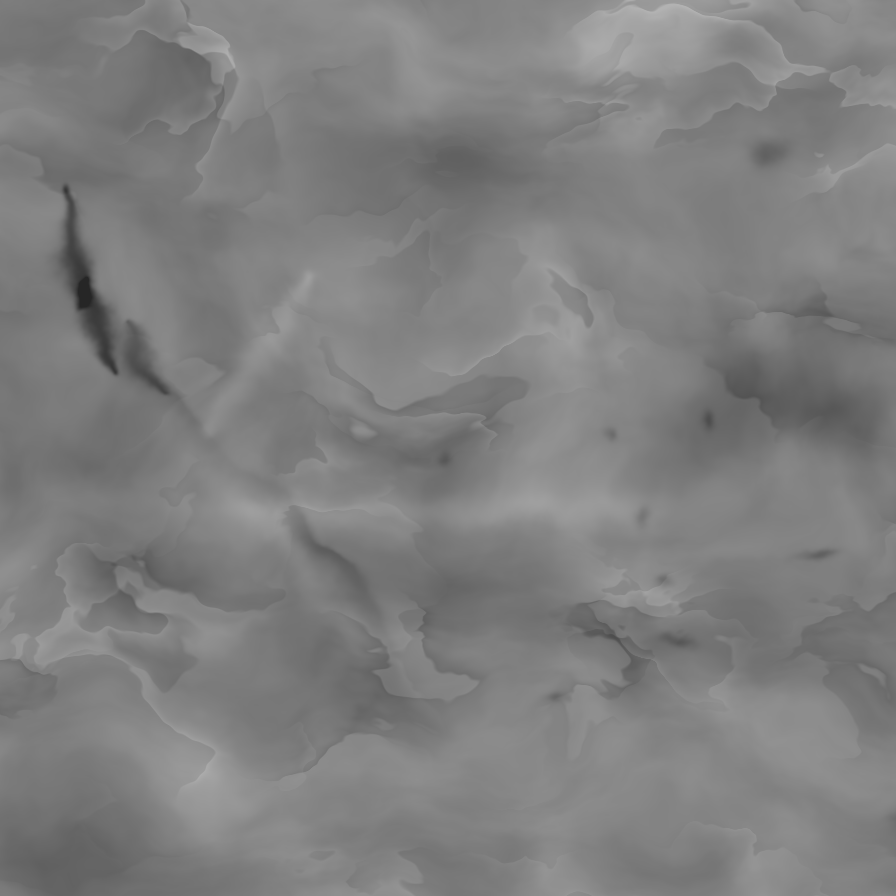
A WebGL 1 fragment shader for this texture map:

```glsl
precision highp float;

uniform vec2 u_resolution;

const float BASE_TONE = 0.508;
const float RELIEF = 0.135;          // contrast of the broad mottling
const float STREAK = 0.07;           // contrast of the directional grain
const float LEDGE = 0.12;            // contrast of the chipped edges
const vec2 RELIEF_SCALE = vec2(3.6, 4.4);
const vec2 LEDGE_SCALE = vec2(2.6, 4.2);
const float WARP = 0.07;
const float FINE_WARP = 0.022;
const float OCTAVE_GAIN = 0.46;
const float EDGE_SOFTNESS = 0.03;
const float LEDGE_FALLOFF = 6.0;
const float CRACK_DEPTH = 0.24;
const float FISSURE_DEPTH = 0.08;
const float SEAM_HEIGHT = 0.432;
const float SEAM_LIGHT = 0.055;
const float PIT_DEPTH = 0.13;
const int PIT_COUNT = 9;

vec2 hash2(vec2 p) {
  vec3 q = fract(p.xyx * vec3(0.1031, 0.1030, 0.0973));
  q += dot(q, q.yzx + 33.33);
  return fract((q.xx + q.yz) * q.zy);
}

float cornerSlope(vec2 cell, vec2 offset) {
  float angle = 6.2832 * hash2(cell + 71.0).x;
  return dot(vec2(cos(angle), sin(angle)), offset);
}

float gradientNoise(vec2 p) {
  vec2 i = floor(p);
  vec2 f = p - i;
  vec2 u = f * f * f * (f * (f * 6.0 - 15.0) + 10.0);
  vec2 e = vec2(1.0, 0.0);
  float low = mix(cornerSlope(i, f), cornerSlope(i + e, f - e), u.x);
  float high = mix(cornerSlope(i + e.yx, f - e.yx), cornerSlope(i + 1.0, f - 1.0), u.x);
  return mix(low, high, u.y);
}

float fbm(vec2 p) {
  float sum = 0.0;
  float amplitude = 1.0;
  for (int i = 0; i < 5; i++) {
    sum += amplitude * gradientNoise(p);
    p = mat2(1.6, 1.2, -1.2, 1.6) * p + 17.3;
    amplitude *= OCTAVE_GAIN;
  }
  return sum;
}

// Soft line from a to b, narrowing towards both ends
float stroke(vec2 p, vec2 a, vec2 b, float radius) {
  vec2 ab = b - a;
  float t = clamp(dot(p - a, ab) / dot(ab, ab), 0.0, 1.0);
  float d = length(p - a - ab * t) / (radius * (0.4 + 2.4 * t * (1.0 - t)));
  return exp(-d * d);
}

float blob(vec2 p, vec2 center, vec2 radius) {
  vec2 d = (p - center) / radius;
  return exp(-dot(d, d));
}

// Chips: sharp on one side of a contour, fading on the other
float ledges(vec2 p) {
  float sum = 0.0;
  for (int i = 0; i < 4; i++) {
    float k = float(i);
    vec2 shift = vec2(13.7, 7.9) * (k + 1.0);
    float level = fbm(p * LEDGE_SCALE * (1.0 + 0.3 * k) + shift);
    float mask = smoothstep(0.02, 0.42, gradientNoise(p * 4.5 - shift));
    float chip = smoothstep(0.0, EDGE_SOFTNESS, level) * exp(-LEDGE_FALLOFF * max(level, 0.0));
    sum += chip * mask * (mod(k, 2.0) < 0.5 ? -1.0 : 0.8);
  }
  return sum;
}

// Diagonal fissure, deep at the upper left and faint below
float fissure(vec2 p) {
  float drop = 0.78 - p.y;
  float d = p.x - (0.055 + 0.7 * drop - 0.035 * sin(drop * 11.0));
  float width = (d > 0.0 ? 0.009 : 0.024) * (1.0 + 1.2 * gradientNoise(p * 14.0));
  float extent = smoothstep(0.0, 0.1, drop) * (1.0 - smoothstep(0.4, 0.62, drop));
  float shade = exp(-d * d / (width * width)) * (0.7 + gradientNoise(p * 9.0 + 5.0));
  float light = blob(vec2(d, drop), vec2(-0.04, 0.43), vec2(0.025, 0.13));
  return 0.06 * light - FISSURE_DEPTH * extent * shade;
}

float pits(vec2 p) {
  float sum = 0.0;
  for (int i = 0; i < PIT_COUNT; i++) {
    vec2 seed = hash2(vec2(float(i) + 3.0, 19.0));
    vec2 size = mix(vec2(0.006, 0.005), vec2(0.024, 0.014), hash2(seed * 91.0));
    sum += blob(p, vec2(0.3, 0.1) + seed * vec2(0.65, 0.8), size) * (0.4 + 0.6 * seed.x);
  }
  return sum;
}

void main() {
  vec2 p = gl_FragCoord.xy / u_resolution;
  vec2 bend = vec2(fbm(p * 4.0 + 3.1), fbm(p * 4.0 + 41.7));
  vec2 q = p + WARP * bend;
  vec2 r = p + FINE_WARP * vec2(fbm(p * 9.0 + 23.0), fbm(p * 9.0 + 67.0));

  // Broad mottling, upright grain in the middle, level grain elsewhere
  float middle = smoothstep(0.4, 0.46, r.y) * (1.0 - smoothstep(0.68, 0.8, r.y));
  float grain = mix(fbm(q * vec2(3.0, 11.0) + 9.0), fbm(q * vec2(8.0, 3.0) + 29.0), middle);
  float tone = BASE_TONE + RELIEF * fbm(q * RELIEF_SCALE + 53.0) + STREAK * grain;
  tone += LEDGE * mix(0.75, 1.2, p.y) * ledges(q);

  // Level seam with a shaded underside
  float seam = smoothstep(0.04, 0.35, p.x) * (1.0 - smoothstep(0.68, 0.8, p.x));
  tone += SEAM_LIGHT * seam * exp(-pow((r.y - SEAM_HEIGHT) / 0.018, 2.0));
  tone -= 0.03 * seam * exp(-pow((r.y - SEAM_HEIGHT + 0.06) / 0.04, 2.0));

  // Cracks, pale ridge and dark hollows
  tone += fissure(r);
  tone -= CRACK_DEPTH * stroke(r, vec2(0.065, 0.78), vec2(0.095, 0.66), 0.013);
  tone -= CRACK_DEPTH * stroke(r, vec2(0.09, 0.69), vec2(0.135, 0.59), 0.010);
  tone -= 0.6 * CRACK_DEPTH * stroke(r, vec2(0.14, 0.63), vec2(0.18, 0.56), 0.010);
  tone += 0.08 * stroke(r, vec2(0.345, 0.69), vec2(0.235, 0.52), 0.024);
  tone -= 0.13 * blob(r, vec2(0.935, 0.542), vec2(0.065, 0.045));
  tone -= 0.11 * blob(r, vec2(0.84, 0.965), vec2(0.045, 0.03));
  tone -= 0.09 * blob(r, vec2(0.63, 0.905), vec2(0.05, 0.025));
  tone -= PIT_DEPTH * pits(r);

  gl_FragColor = vec4(vec3(clamp(tone, 0.15, 0.7)), 1.0);
}
```
